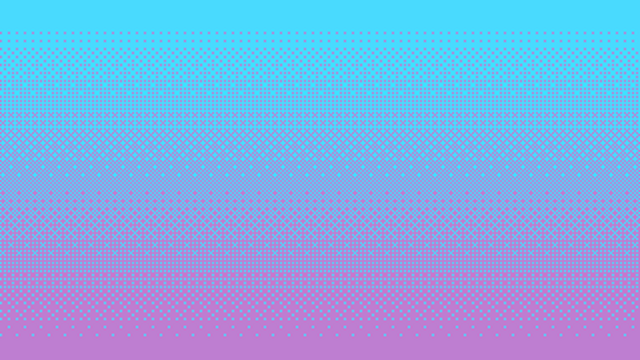
Give the GLSL for this background, as a WebGL 2 fragment shader.

```glsl
#version 300 es
precision highp float;

uniform vec2 u_resolution;
out vec4 outColor;

const vec3 SKY_CYAN = vec3(0.285, 0.855, 0.995);
const vec3 ORCHID = vec3(0.745, 0.493, 0.818);
const vec2 GRID = vec2(320.0, 180.0);  // dither cells across and down
const float RAMP_START = 0.05;         // fraction of the height, from the top
const float RAMP_END = 0.95;
const int BAYER_BITS = 3;              // 3 bits give an 8 x 8 matrix
const int FILTER_RADIUS = 3;           // reach of the smoothing, in cells
const float PI = 3.14159265;

// Ordered dither threshold in 0..1, built by interleaving the cell bits
float bayerThreshold(ivec2 cell) {
    int value = 0;
    for (int i = 0; i < BAYER_BITS; i++) {
        ivec2 bits = (cell >> i) & 1;
        value = value * 4 + 2 * (bits.x ^ bits.y) + bits.y;
    }
    return (float(value) + 0.5) / float(1 << (2 * BAYER_BITS));
}

// 1 where a cell is orchid, 0 where it is cyan
float ditherCell(ivec2 cell) {
    cell = clamp(cell, ivec2(0), ivec2(GRID) - 1);
    float depth = float(cell.y) / GRID.y;
    float ramp = (depth - RAMP_START) / (RAMP_END - RAMP_START);
    return step(bayerThreshold(cell), ramp);
}

float sinc(float x) {
    return abs(x) < 1e-4 ? 1.0 : sin(PI * x) / (PI * x);
}

float lanczos(float x) {
    float radius = float(FILTER_RADIUS);
    return abs(x) < radius ? sinc(x) * sinc(x / radius) : 0.0;
}

// Windowed-sinc blend of the cells around a point: soft but crisp edges
float smoothDither(vec2 point) {
    ivec2 base = ivec2(floor(point - 0.5));
    float total = 0.0;
    float weightSum = 0.0;
    for (int j = 1 - FILTER_RADIUS; j <= FILTER_RADIUS; j++) {
        float rowWeight = lanczos(point.y - float(base.y + j) - 0.5);
        for (int i = 1 - FILTER_RADIUS; i <= FILTER_RADIUS; i++) {
            float weight = rowWeight * lanczos(point.x - float(base.x + i) - 0.5);
            total += weight * ditherCell(base + ivec2(i, j));
            weightSum += weight;
        }
    }
    return total / weightSum;
}

void main() {
    vec2 uv = gl_FragCoord.xy / u_resolution;
    vec2 point = vec2(uv.x, 1.0 - uv.y) * GRID;  // rows count down from the top
    vec3 color = mix(SKY_CYAN, ORCHID, smoothDither(point));
    outColor = vec4(clamp(color, 0.0, 1.0), 1.0);
}
```
